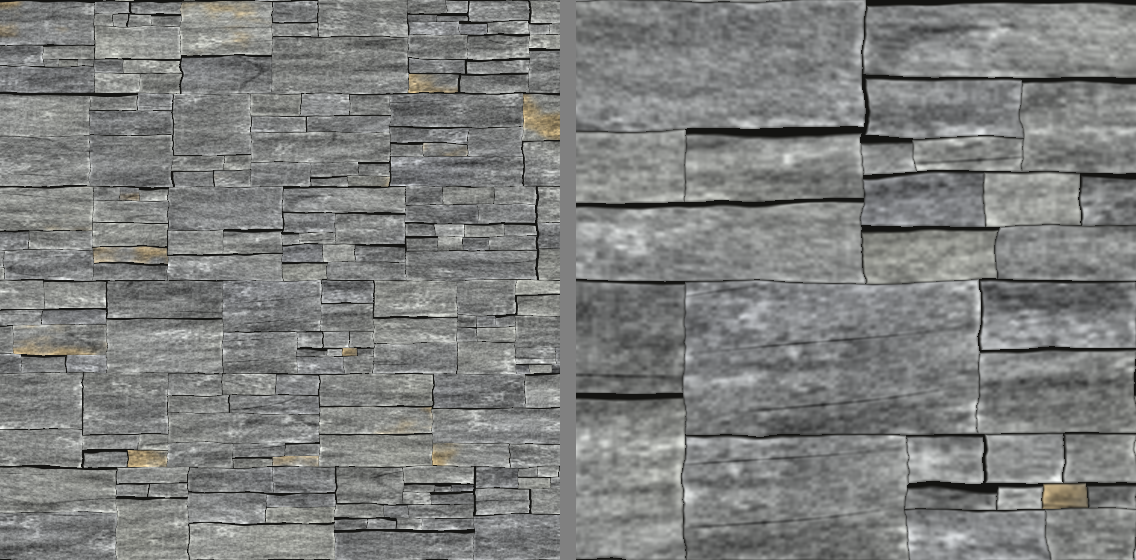
Left, the full canvas; right, a detail of the centre.
A Shadertoy shader for this texture:

```glsl
// Dry-stacked grey slate wall: irregular split stones with dark joints and layered relief.

float hash(vec2 p) {
    return fract(sin(dot(p, vec2(127.1, 311.7))) * 43758.5453);
}

float noise(vec2 p) {
    vec2 cell = floor(p), f = fract(p);
    f = f * f * (3.0 - 2.0 * f);
    return mix(mix(hash(cell), hash(cell + vec2(1, 0)), f.x),
               mix(hash(cell + vec2(0, 1)), hash(cell + vec2(1, 1)), f.x), f.y);
}

float fbm(vec2 p) {
    float sum = 0.0, weight = 0.53;
    for (int i = 0; i < 4; i++) {
        sum += weight * noise(p);
        p = p * 2.03 + 17.3;
        weight *= 0.5;
    }
    return sum;
}

// Cuts a wide block at random until one stone remains around p.
void findStone(vec2 p, out vec2 lo, out vec2 hi, out float seed) {
    float row = floor(p.y * 6.0);
    float shift = hash(vec2(row, 3.0));
    float column = floor(p.x * 1.6 + shift);
    lo = vec2((column - shift) / 1.6, row / 6.0);
    hi = lo + vec2(1.0 / 1.6, 1.0 / 6.0);
    seed = hash(vec2(column, row) + 0.5);
    for (int i = 0; i < 9; i++) {
        float k = float(i);
        vec2 size = hi - lo;
        float ratio = mix(0.32, 0.68, hash(vec2(seed, k + 9.3)));
        float side;
        if (size.x > min(size.y * mix(2.5, 6.0, hash(vec2(seed, k + 1.7))), 0.3)) {
            float cut = lo.x + size.x * ratio;
            side = step(cut, p.x);
            if (side > 0.5) lo.x = cut; else hi.x = cut;
        } else if (size.y > mix(0.03, 0.13, hash(vec2(seed, k + 5.1)))) {
            float cut = lo.y + size.y * ratio;
            side = step(cut, p.y);
            if (side > 0.5) lo.y = cut; else hi.y = cut;
        } else break;
        seed = hash(vec2(seed * 7.3 + k, side + 0.5));
    }
}

// Coverage of a joint of the given width at distance d from a stone edge.
float joint(float d, float width) {
    float soft = max(0.0011, 0.6 / iResolution.y);
    return 1.0 - smoothstep(width - soft, width + soft, d);
}

void mainImage(out vec4 fragColor, in vec2 fragCoord) {
    vec2 p = fragCoord / iResolution.y;

    // Ragged stone outlines
    vec2 warped = p + vec2(0.007, 0.009) * (vec2(fbm(p * vec2(30, 60)), fbm(p * vec2(14, 35) + 9.0)) - 0.5);
    vec2 lo, hi;
    float seed;
    findStone(warped, lo, hi, seed);
    vec2 fromLo = warped - lo, fromHi = hi - warped;
    float edge = min(min(fromLo.x, fromHi.x), min(fromLo.y, fromHi.y));

    // Each stone has its own grain position and a slight tilt
    float tint = hash(vec2(seed, 21.0));
    vec2 q = p + seed * vec2(3, 5);
    q.y += (hash(vec2(seed, 33.0)) - 0.5) * 0.16 * p.x;

    // Layered slate lit from above
    vec2 strata = vec2(11, 55);
    float layers = fbm(q * vec2(9, 62) + 4.0);
    float relief = fbm(q * strata) - fbm((q + vec2(-0.001, 0.004)) * strata);
    float grain = noise(q * vec2(170, 320));
    float speck = noise(q * vec2(370, 420));
    float tone = 0.505 + 0.1 * (tint - 0.5) + 0.33 * (layers - 0.5) + 0.5 * relief
               + 0.15 * (grain - 0.5) + 0.13 * (speck - 0.5);

    // Hairline cracks and pale scuffs
    float ridge = abs(noise(q * vec2(5, 28)) - 0.5);
    float crack = (1.0 - smoothstep(0.0, 0.035, ridge)) * smoothstep(0.5, 0.7, noise(q * vec2(7, 20) + 5.0));
    tone -= 0.15 * crack;
    tone += 0.22 * grain * smoothstep(0.56, 0.75, fbm(q * vec2(22, 45) + 31.0));

    // Chipped bright rims and the soft shade below an overhang
    float overhang = pow(hash(vec2(seed, 45.0)), 1.6);
    tone += 0.19 * (1.0 - smoothstep(0.001, 0.0065, edge)) * smoothstep(0.3, 0.75, noise(p * vec2(55, 90)));
    tone *= 1.0 - 0.3 * overhang * exp(-max(fromHi.y, 0.0) / 0.006);

    // Grey with cool and olive tints, and rare rust stains
    float warmth = clamp(0.5 * tint + fbm(q * vec2(5, 9)) - 0.25, 0.0, 1.0);
    vec3 color = tone * mix(vec3(0.985, 1.0, 1.025), vec3(1.0, 1.01, 0.965), warmth);
    float rust = step(0.9, hash(vec2(seed, 57.0))) * smoothstep(0.45, 0.7, fbm(q * vec2(9, 20) + 2.0));
    color = mix(color, color * vec3(1.14, 1.0, 0.77), rust);

    // Dark joints, widest beneath overhanging stones
    float wear = mix(0.3, 1.3, noise(p * vec2(24, 12)));
    float gap = joint(fromHi.y, mix(0.0003, 0.0055, overhang) * wear);
    gap = max(gap, joint(fromLo.x, 0.0002 + 0.004 * pow(hash(vec2(seed, 69.0)), 4.0)));
    gap = max(gap, 0.6 * joint(min(fromLo.y, fromHi.x), 0.0003));
    color = mix(color, vec3(0.075, 0.075, 0.065), gap);

    fragColor = vec4(clamp(color, 0.0, 1.0), 1.0);
}
```
